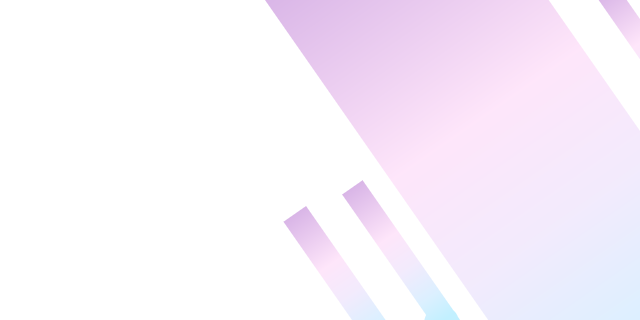
Reproduce this background procedurally as a Shadertoy shader.

```glsl
// Slanted pastel bands, purple through pink to ice blue, on a white ground.

#define SLANT     vec2(0.572, 0.820)
#define PAPER     vec3(1.0)
#define PURPLE    vec3(0.850, 0.710, 0.905)
#define PINK      vec3(0.995, 0.900, 0.980)
#define LAVENDER  vec3(0.950, 0.920, 0.990)
#define ICE       vec3(0.860, 0.940, 1.000)
#define CYAN      vec3(0.760, 0.940, 1.000)
#define BULB      vec3(1.380, 1.010, 0.0547)

// Linear ramp from 0 at a to 1 at b
float ramp(float a, float b, float x) {
    return clamp((x - a) / (b - a), 0.0, 1.0);
}

// Pastel gradient along a band
vec3 pastel(float t) {
    vec3 color = mix(PURPLE, PINK, ramp(0.0, 0.46, t));
    color = mix(color, LAVENDER, ramp(0.46, 0.73, t));
    color = mix(color, ICE, ramp(0.73, 1.0, t));
    return mix(color, CYAN, ramp(1.0, 1.2, t));
}

// Signed distance to a band; band = (left, right, start, gradient length)
float bandDistance(vec2 q, vec4 band) {
    return max(max(band.x - q.x, q.x - band.y), band.z - q.y);
}

void mainImage(out vec4 fragColor, in vec2 fragCoord) {
    // Canvas units: height is 1, y runs down from the top edge
    vec2 p = vec2(fragCoord.x, iResolution.y - fragCoord.y) / iResolution.y;
    float pixel = 1.0 / iResolution.y;

    // Rotated frame: x across the bands, y along them
    vec2 q = vec2(dot(p, vec2(SLANT.y, -SLANT.x)), dot(p, SLANT));

    // Wide band, two short bars below it, one bar at the upper right
    vec4 bands[4] = vec4[4](
        vec4(0.679, 1.406, 0.460, 1.520),
        vec4(0.330, 0.416, 1.075, 0.420),
        vec4(0.529, 0.607, 1.110, 0.420),
        vec4(1.534, 1.606, 1.060, 0.420)
    );

    vec3 color = PAPER;
    for (int i = 0; i < 4; i++) {
        float d = bandDistance(q, bands[i]);
        // Rounded swelling at the foot of the second short bar
        if (i == 2) d = min(d, length(p - BULB.xy) - BULB.z);
        float cover = clamp(0.5 - d / pixel, 0.0, 1.0);
        color = mix(color, pastel((q.y - bands[i].z) / bands[i].w), cover);
    }

    fragColor = vec4(color, 1.0);
}
```
